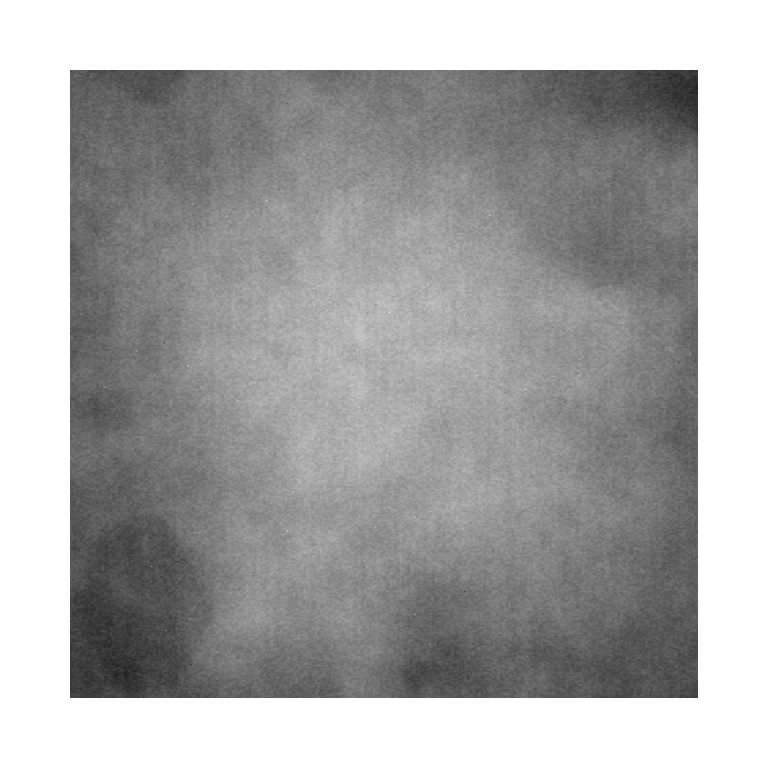
This background is drawn by a Shadertoy shader. Its source:

```glsl
// A square of worn grey plaster with a soft central glow, on a white border.
#define PANEL_MIN 0.0911
#define PANEL_MAX 0.9089
#define GLOW_CENTER vec2(0.51, 0.56)
#define GLOW_RADIUS 0.44
#define EDGE_GREY 0.285
#define GLOW_GAIN 0.415
#define STAIN_GAIN 0.20
#define GRAIN_GAIN 0.13
#define SCRATCH_GAIN 0.035

// Hash without sine
float hash(vec2 p) {
    vec3 q = fract(vec3(p.xyx) * 0.1031);
    q += dot(q, q.yzx + 33.33);
    return fract((q.x + q.y) * q.z);
}

float valueNoise(vec2 p) {
    vec2 cell = floor(p), f = fract(p);
    f = f * f * (3.0 - 2.0 * f);
    return mix(mix(hash(cell), hash(cell + vec2(1, 0)), f.x),
               mix(hash(cell + vec2(0, 1)), hash(cell + vec2(1, 1)), f.x), f.y);
}

float fbm(vec2 p) {
    float sum = 0.0, amp = 0.5;
    for (int i = 0; i < 6; i++) {
        sum += amp * valueNoise(p);
        p = mat2(1.6, 1.2, -1.2, 1.6) * p + 17.3;
        amp *= 0.55;
    }
    return sum / 1.08;
}

// Soft elliptical patch
float patchAt(vec2 p, vec2 center, vec2 radius) {
    vec2 q = (p - center) / radius;
    return exp(-dot(q, q));
}

// Broad light and dark areas
float shading(vec2 p) {
    float d = length(p - GLOW_CENTER) / GLOW_RADIUS;
    float tone = EDGE_GREY + GLOW_GAIN * exp(-pow(d, 2.3));
    // Upper part
    tone -= 0.10 * patchAt(p, vec2(0.97, 0.94), vec2(0.20, 0.08));
    tone -= 0.07 * patchAt(p, vec2(0.83, 0.72), vec2(0.10, 0.05));
    tone -= 0.05 * patchAt(p, vec2(0.29, 0.88), vec2(0.06, 0.07));
    tone += 0.07 * patchAt(p, vec2(0.37, 0.96), vec2(0.14, 0.12));
    tone += 0.06 * patchAt(p, vec2(0.97, 0.79), vec2(0.12, 0.05));
    tone += 0.04 * patchAt(p, vec2(0.32, 0.77), vec2(0.10, 0.05));
    // Sides
    tone -= 0.06 * patchAt(p, vec2(0.02, 0.45), vec2(0.10, 0.07));
    tone += 0.05 * patchAt(p, vec2(0.92, 0.57), vec2(0.10, 0.12));
    tone -= 0.05 * patchAt(p, vec2(0.99, 0.38), vec2(0.05, 0.12));
    // Lower part
    tone += 0.08 * patchAt(p, vec2(0.77, 0.27), vec2(0.16, 0.13));
    tone += 0.11 * patchAt(p, vec2(0.30, 0.14), vec2(0.10, 0.12));
    tone += 0.07 * patchAt(p, vec2(0.48, 0.12), vec2(0.08, 0.14));
    tone -= 0.09 * patchAt(p, vec2(0.59, 0.05), vec2(0.06, 0.05));
    tone -= 0.08 * patchAt(p, vec2(0.03, 0.06), vec2(0.15, 0.09));
    tone -= 0.06 * smoothstep(0.13, 0.09, length((p - vec2(0.13, 0.15)) * vec2(1.1, 0.9)));
    return tone;
}

// Scattered parallel strokes around a center
float scratches(vec2 p, vec2 center, vec2 spread, vec2 dir, float seed) {
    float ink = 0.0;
    for (int i = 0; i < 14; i++) {
        vec2 id = vec2(float(i), seed);
        vec2 jitter = vec2(hash(id), hash(id + 41.7)) - 0.5;
        vec2 q = p - center - jitter * spread;
        vec2 local = vec2(dot(q, dir), dot(q, vec2(-dir.y, dir.x)));
        local.y += 2.0 * (hash(id + 9.1) - 0.5) * local.x * local.x;
        ink += smoothstep(0.0025, 0.0, abs(local.y)) * smoothstep(0.06, 0.01, abs(local.x));
    }
    return ink * valueNoise(p * 130.0);
}

// Sparse dots, one possible per cell
float specks(vec2 p, float seed) {
    vec2 cell = floor(p * 50.0);
    vec2 spot = 0.25 + 0.5 * vec2(hash(cell + seed), hash(cell + seed + 5.3));
    float size = 0.05 + 0.07 * hash(cell + seed + 8.9);
    return step(0.975, hash(cell + seed + 2.7)) * smoothstep(size, 0.0, length(fract(p * 50.0) - spot));
}

void mainImage(out vec4 fragColor, in vec2 fragCoord) {
    float side = min(iResolution.x, iResolution.y);
    vec2 uv = (fragCoord - 0.5 * iResolution.xy) / side + 0.5;
    vec2 p = (uv - PANEL_MIN) / (PANEL_MAX - PANEL_MIN);

    // Ragged shading and cloudy stains, stronger away from the glow
    vec2 warp = vec2(fbm(p * 7.0), fbm(p * 7.0 + 31.0)) - 0.5;
    float grey = shading(p + 0.13 * warp);
    float rim = smoothstep(0.1, 0.5, length(p - GLOW_CENTER));
    grey += STAIN_GAIN * mix(0.55, 1.0, rim) * (fbm(p * vec2(5.0, 6.5) + warp + 3.0) - 0.5);
    grey += 0.10 * (fbm(p * 24.0 + 50.0) - 0.5);

    // Paper grain, fibres and faint vertical streaks
    float grain = 0.55 * valueNoise(p * vec2(230.0, 330.0)) + 0.45 * valueNoise(p * 410.0 + 70.0);
    grey += GRAIN_GAIN * (grain - 0.5);
    grey += 0.025 * (valueNoise(p * vec2(150.0, 5.0)) - 0.5);

    // Wear
    float wear = scratches(p, vec2(0.13, 0.22), vec2(0.20, 0.18), vec2(0.64, 0.77), 1.0)
               + scratches(p, vec2(0.88, 0.57), vec2(0.18, 0.14), vec2(0.77, -0.64), 2.0)
               + scratches(p, vec2(0.36, 0.05), vec2(0.24, 0.09), vec2(0.97, 0.24), 3.0);
    grey += SCRATCH_GAIN * wear + 0.25 * specks(p, 11.0) - 0.18 * specks(p, 63.0);

    // White border
    vec2 inset = abs(uv - 0.5) - 0.5 * (PANEL_MAX - PANEL_MIN);
    float border = smoothstep(-0.5, 0.5, max(inset.x, inset.y) * side);
    fragColor = vec4(vec3(mix(clamp(grey, 0.0, 1.0), 1.0, border)), 1.0);
}
```
